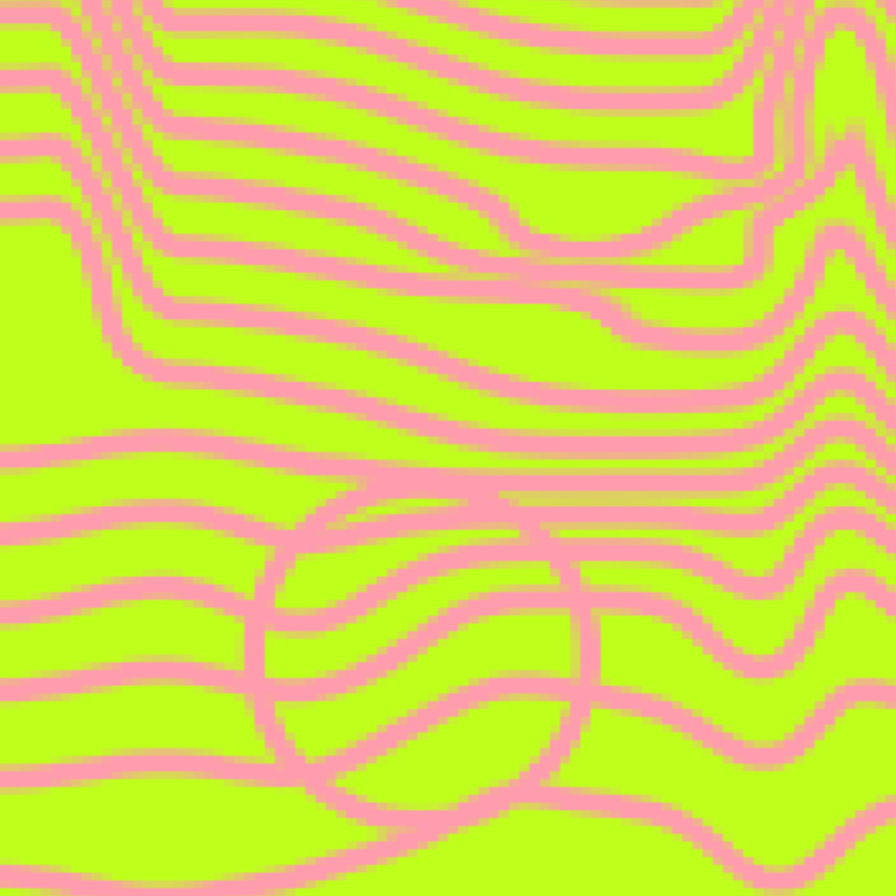
A WebGL 2 fragment shader for this pattern:

```glsl
#version 300 es
precision highp float;
// Wavy pink contour lines and a ring on lime, drawn in coarse soft-edged blocks.

#define GRID vec2(88.0, 115.0)   // blocks across and up
#define LINE_CORE 0.008          // half width of the solid line
#define LINE_EDGE 0.018          // half width where the line has faded out
#define RING_CENTRE vec2(0.47, 0.27)
#define RING_RADIUS 0.187
#define SHOULDER 0.20            // rise of the lines at the upper left
#define BOWL 0.085               // sag of the upper lines to the right
#define CREST 0.10               // height of the ridge at the right
#define PINCH 1.8                // crowding where lines run together
#define NOISE_SCALE vec2(5.5, 6.0)
#define LIME vec3(0.75, 1.00, 0.11)
#define PINK vec3(1.00, 0.61, 0.68)

uniform vec2 u_resolution;
out vec4 fragColor;

float hash(vec2 p) {
    return fract(sin(dot(p, vec2(127.1, 311.7))) * 43758.5453);
}

float noise(vec2 p) {
    vec2 i = floor(p), f = fract(p);
    f = f * f * (3.0 - 2.0 * f);
    float low = mix(hash(i), hash(i + vec2(1, 0)), f.x);
    float high = mix(hash(i + vec2(0, 1)), hash(i + vec2(1, 1)), f.x);
    return mix(low, high, f.y);
}

float bump(float x, float centre, float width) {
    float d = (x - centre) / width;
    return exp(-d * d);
}

// Locally steepens the field so that neighbouring lines merge.
float pinch(vec2 p, vec2 centre, vec2 size) {
    vec2 q = p - centre, s = q / size;
    return PINCH * q.y * exp(-dot(s, s));
}

// Height field whose whole-number levels are the lines.
float field(vec2 p) {
    float x = p.x, depth = 1.0 - p.y;
    float sag = 0.0;
    sag -= SHOULDER * (1.0 - smoothstep(0.05, 0.20, x)) * (1.0 - smoothstep(0.25, 0.5, depth));
    sag += BOWL * smoothstep(0.28, 0.72, x) * (1.0 - smoothstep(0.42, 0.62, depth));
    sag -= CREST * bump(x, 0.94, 0.065) * (1.0 - smoothstep(0.6, 0.9, depth));
    sag -= 0.12 * smoothstep(0.78, 0.93, x) * (1.0 - smoothstep(0.0, 0.25, depth));

    // Lower lines climb through the ring, then dip before the ridge.
    float lower = smoothstep(0.5, 0.7, depth);
    sag += lower * (0.07 * bump(x, 0.86, 0.09) - 0.10 * smoothstep(0.3, 0.6, x));
    sag += mix(0.02, 0.075, depth) * (noise(p * NOISE_SCALE + 3.0) - 0.5);

    float level = depth - sag;
    level += pinch(vec2(x, depth), vec2(0.62, 0.305), vec2(0.13, 0.05));
    level += pinch(vec2(x, depth), vec2(0.86, 0.215), vec2(0.07, 0.05));
    return level * (17.0 - 4.5 * level);
}

// Ink amount of one block, from the distance to the nearest line or the ring.
float ink(vec2 cell) {
    vec2 p = (cell + 0.5) / GRID;
    vec2 e = vec2(0.003, 0.0);
    float f = field(p);
    vec2 slope = vec2(field(p + e.xy) - f, field(p + e.yx) - f) / e.x;
    float contour = abs(fract(f) - 0.5) / max(length(slope), 1.5);
    float ring = abs(length(p - RING_CENTRE) - RING_RADIUS);
    float d = min(contour, ring);
    return clamp((LINE_EDGE - d) / (LINE_EDGE - LINE_CORE), 0.0, 1.0);
}

void main() {
    vec2 q = gl_FragCoord.xy / u_resolution * GRID - 0.5;
    vec2 cell = floor(q);

    // Blend only near the block borders, so the steps stay visible.
    vec2 blend = smoothstep(0.3, 0.7, fract(q));
    float below = mix(ink(cell), ink(cell + vec2(1, 0)), blend.x);
    float above = mix(ink(cell + vec2(0, 1)), ink(cell + vec2(1, 1)), blend.x);
    fragColor = vec4(mix(LIME, PINK, mix(below, above, blend.y)), 1.0);
}
```
